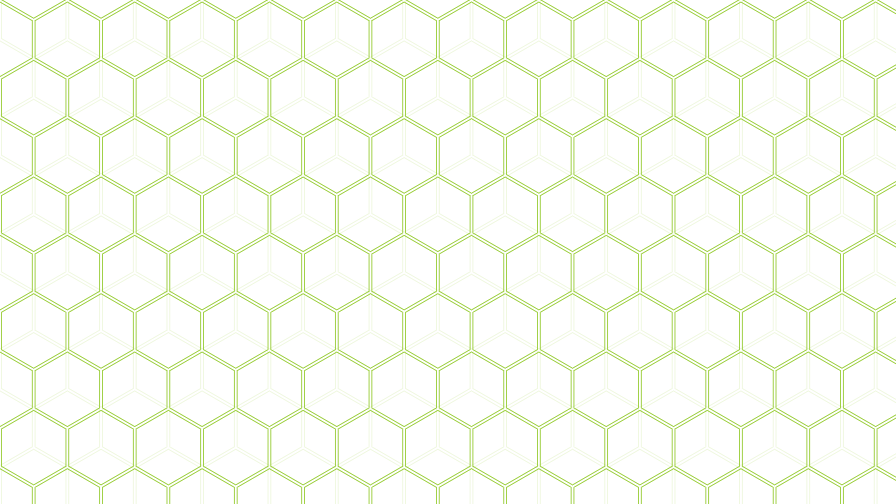
Reproduce this pattern procedurally as a WebGL 2 fragment shader.

```glsl
#version 300 es
precision highp float;
// Honeycomb of thin double green outlines on white, with a second, very pale
// honeycomb shifted down by one hexagon side so its corners meet mid-cell.
// Lines are drawn from the distance to the cell border, with box filtering.

uniform vec2 u_resolution;
out vec4 fragColor;

// Lengths are in hexagon widths.
const float CELLS_DOWN = 7.4825;       // hexagon widths per canvas height
const float ROOT3 = 1.7320508;
const float SIDE = 1.0 / ROOT3;
const float LINE_WIDTH = 0.0122;
const float LINE_OFFSET = 0.0208;      // line centre to cell border
const vec2 MAIN_CENTRE = vec2(0.0, 6.899);

const vec3 WHITE = vec3(1.0);
const vec3 GREEN = vec3(0.55, 0.78, 0.12);
const float PALE_OPACITY = 0.16;

// Distance to the border of the nearest pointy-top hexagon of width 1.
float hexBorder(vec2 p) {
    vec2 period = vec2(1.0, ROOT3);
    vec2 a = mod(p + 0.5 * period, period) - 0.5 * period;
    vec2 b = mod(p, period) - 0.5 * period;
    vec2 q = abs(dot(a, a) < dot(b, b) ? a : b);
    return 0.5 - max(q.x, dot(q, vec2(0.5, 0.5 * ROOT3)));
}

// Share of a pixel covered by a line whose centre lies at distance d.
float lineCoverage(float d, float width, float pixel) {
    float low = max(d - 0.5 * pixel, -0.5 * width);
    float high = min(d + 0.5 * pixel, 0.5 * width);
    return max(high - low, 0.0) / pixel;
}

// Outlines on both sides of every cell border.
float doubleOutline(vec2 p, float offset, float width, float pixel) {
    float d = hexBorder(p);
    float near = lineCoverage(d - offset, width, pixel);
    float far = lineCoverage(d + offset, width, pixel);
    return min(near + far, 1.0);
}

void main() {
    float pixel = CELLS_DOWN / u_resolution.y;
    vec2 p = gl_FragCoord.xy * pixel - MAIN_CENTRE;

    // Pale layer first, strong layer on top.
    float pale = doubleOutline(p + vec2(0.0, SIDE), LINE_OFFSET, LINE_WIDTH, pixel);
    float strong = doubleOutline(p, LINE_OFFSET, LINE_WIDTH, pixel);
    vec3 colour = mix(WHITE, GREEN, pale * PALE_OPACITY);
    colour = mix(colour, GREEN, strong);
    fragColor = vec4(colour, 1.0);
}
```
